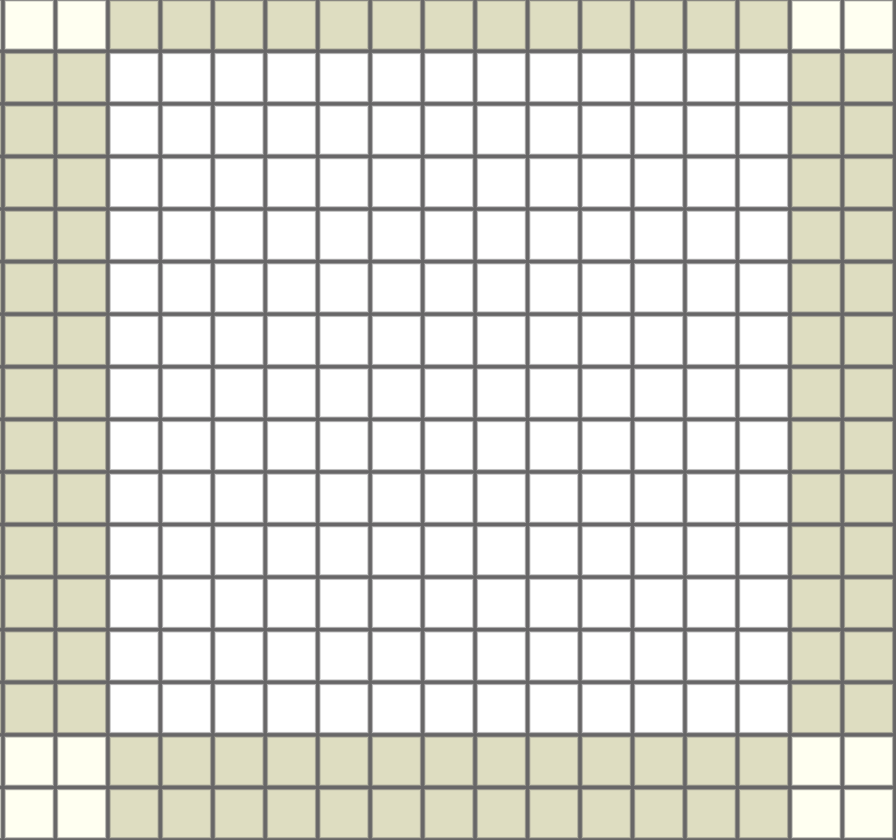
Reproduce this pattern procedurally as a Shadertoy shader.

```glsl
const vec3 WHITE = vec3(1.0);
const vec3 IVORY = vec3(1.0, 1.0, 0.945);
const vec3 BEIGE = vec3(0.872, 0.868, 0.757);
const vec3 GREY = vec3(0.405, 0.4, 0.405);

// 1 when an index lies in the border before first or after last
float borderMask(float index, float first, float last) {
    return 1.0 - step(first, index) * step(index, last);
}

// Distance to the nearest grid line, in cell units
vec2 lineDistance(vec2 cell) {
    return abs(fract(cell + 0.5) - 0.5);
}

// Soft coverage of a line with the given half width
float lineMask(float dist, float halfWidth, float blur) {
    return 1.0 - smoothstep(halfWidth - blur, halfWidth + blur, dist);
}

// Beige border bands that turn ivory where they cross
vec3 cellColor(vec2 id) {
    float side = borderMask(id.x, 2.0, 14.0);
    float band = borderMask(id.y, 1.0, 13.0);
    vec3 color = mix(WHITE, BEIGE, max(side, band));
    return mix(color, IVORY, side * band);
}

void mainImage(out vec4 fragColor, in vec2 fragCoord) {
    vec2 uv = fragCoord / iResolution.xy;
    uv.y = 1.0 - uv.y;

    // Grid of 17 columns and 16 rows, counted from the top left
    vec2 pitch = vec2(0.05855, 0.0626);
    vec2 offset = vec2(0.0033, -0.0016);
    vec2 cell = (uv - offset) / pitch;
    vec3 color = cellColor(floor(cell));

    // Lines measured in canvas heights
    float aspect = iResolution.x / iResolution.y;
    vec2 dist = lineDistance(cell) * pitch * vec2(aspect, 1.0);
    float blur = max(0.0016, 0.75 / iResolution.y);
    float halfWidth = 0.0027;
    float vertical = lineMask(dist.x, halfWidth, blur);
    float horizontal = lineMask(dist.y, halfWidth, blur);
    color = mix(color, GREY, max(vertical, horizontal));

    fragColor = vec4(color, 1.0);
}
```
